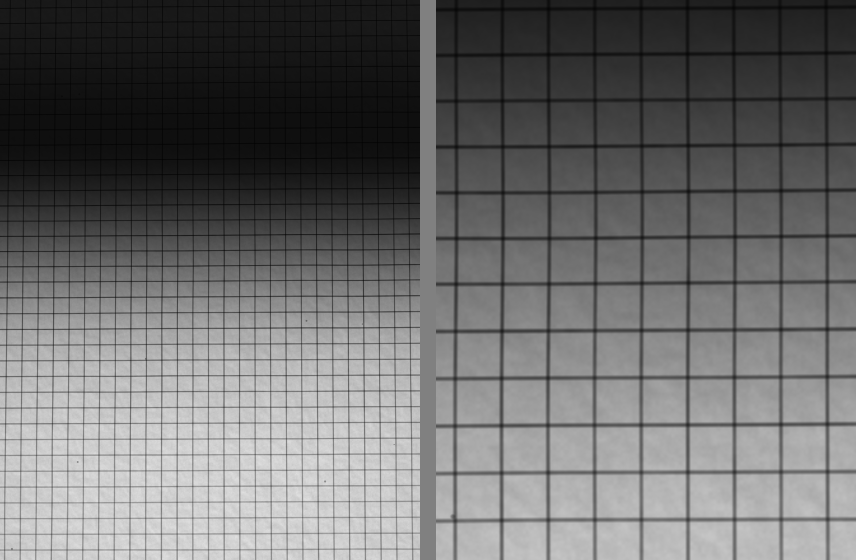
Left: the whole. Right: its middle third, enlarged.
Give the GLSL for this pattern, as a WebGL 1 fragment shader.

```glsl
precision highp float;

// Squared paper, about 27 by 36 lines, falling from pale light into deep shadow.
// Lines come from distances to whole grid coordinates that widen slightly downwards;
// smoothsteps shape the light, and value noise adds relief, grain and uneven ink.

uniform vec2 u_resolution;

float hash(vec2 p) {
  vec3 q = fract(vec3(p.xyx) * 0.1031);
  q += dot(q, q.yzx + 33.33);
  return fract((q.x + q.y) * q.z);
}

float noise(vec2 p) {
  vec2 cell = floor(p);
  vec2 f = fract(p);
  f = f * f * (3.0 - 2.0 * f);
  float low = mix(hash(cell), hash(cell + vec2(1.0, 0.0)), f.x);
  float high = mix(hash(cell + vec2(0.0, 1.0)), hash(cell + vec2(1.0, 1.0)), f.x);
  return mix(low, high, f.y);
}

float fbm(vec2 p) {
  float sum = 0.0;
  float weight = 0.5;
  for (int i = 0; i < 4; i++) {
    sum += weight * noise(p);
    p = p * 2.03 + 17.0;
    weight *= 0.5;
  }
  return sum;
}

// Brightness of the bare paper; down runs from 0 at the top to 1 at the bottom.
float paperLight(float down) {
  float light = 0.059 + 0.6 * smoothstep(0.25, 0.66, down);
  light += 0.165 * smoothstep(0.48, 0.85, down);
  return light + 0.037 * (1.0 - smoothstep(0.03, 0.22, down));
}

// Grid coordinates: whole numbers lie on the ruled lines.
vec2 gridCoord(float across, float down) {
  float spacing = 0.0363 + 0.0011 * down;
  float column = (across - 0.4965) / spacing;
  float row = 36.76 * down - 0.479 - 1.29 * max(down - 0.503, 0.0);
  row += mix(0.22, 0.08, down) * (across - 0.3);
  return vec2(column, row);
}

// Soft ruled line at every whole coordinate, with a slightly different ink per line.
float ruledLine(float coord, float halfWidth, float blur, float seed) {
  float index = floor(coord + 0.5);
  float dist = abs(coord - index);
  float ink = mix(0.84, 1.0, hash(vec2(index + 60.0, seed)));
  return ink * (1.0 - smoothstep(max(halfWidth - blur, 0.0), halfWidth + blur, dist));
}

// Embossed surface: the noise slope towards the light.
float relief(vec2 p, float scale) {
  vec2 q = p * scale;
  return fbm(q + vec2(0.25, 0.35)) - fbm(q);
}

// A rare small dark fleck inside a cell of the given density.
float fleck(vec2 p, float density, float share) {
  vec2 cell = floor(p * density);
  vec2 centre = 0.3 + 0.4 * vec2(hash(cell + 3.7), hash(cell + 9.1));
  float radius = mix(0.03, 0.06, hash(cell + 5.3));
  float dist = length(fract(p * density) - centre);
  return step(hash(cell), share) * (1.0 - smoothstep(radius * 0.3, radius * 1.7, dist));
}

void main() {
  vec2 uv = gl_FragCoord.xy / u_resolution;
  vec2 p = gl_FragCoord.xy / u_resolution.x;
  float down = 1.0 - uv.y;

  // Paper tone with soft mottling, relief and grain.
  float sway = 0.012 * (noise(p * 3.0) - 0.5);
  float tone = paperLight(down + sway);
  tone *= 1.0 - 0.05 * down * pow(abs(uv.x * 2.0 - 1.0), 3.0);
  tone *= 1.0 + 0.05 * (fbm(p * 22.0) - 0.47);
  tone *= 1.0 + 0.13 * relief(p, 65.0);
  tone *= 1.0 + 0.03 * (noise(p * 330.0) - 0.5);

  // Ruled lines, nearly straight, sharper above and softer below.
  vec2 grid = gridCoord(uv.x, down);
  grid += 0.03 * (vec2(noise(p * 7.0), noise(p * 7.0 + 40.0)) - 0.5);
  float pixel = 27.4 / u_resolution.x;
  float blur = max(mix(0.034, 0.052, down), 0.5 * pixel);
  float vertical = ruledLine(grid.x, 0.032, blur, 2.0);
  float horizontal = ruledLine(grid.y, 0.034, blur, 7.0);
  float fade = smoothstep(0.45, 0.95, down);
  float wear = 0.92 + 0.16 * noise(p * 75.0);
  float inkV = vertical * wear * mix(0.54, 0.36, fade);
  float inkH = horizontal * wear * mix(0.58, 0.28, fade);
  tone *= (1.0 - inkV) * (1.0 - inkH);

  // Scattered flecks.
  tone *= 1.0 - 0.35 * fleck(p, 24.0, 0.01);

  gl_FragColor = vec4(vec3(clamp(tone, 0.0, 1.0)), 1.0);
}
```
